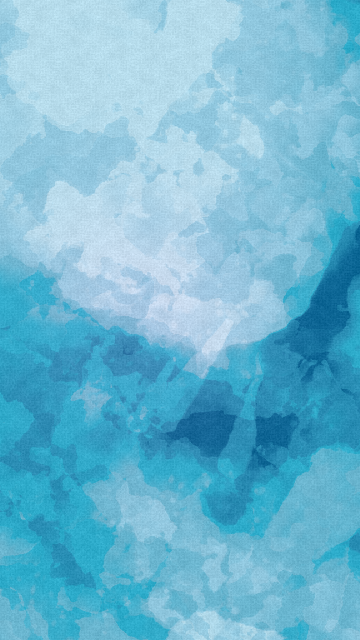
Reproduce this texture procedurally as a WebGL 1 fragment shader.

```glsl
precision highp float;
// Watercolour wash: pale blue sky over a dark diagonal fold and a cyan pool.
// One tone field is built from layered sines, ragged stains, strokes and
// cellular drops, then coloured through a six-step ramp with paper grain.
uniform vec2 u_resolution;

float hash(vec2 p) {
  return fract(sin(dot(p, vec2(127.1, 311.7))) * 43758.5);
}

// Layered, rotated sines: roughly -0.7 to 0.7
float wash(vec2 p) {
  float sum = 0.0, amp = 0.5;
  for (int i = 0; i < 7; i++) {
    sum += amp * sin(p.x + 1.4 * sin(p.y * 0.8)) * cos(p.y + sin(p.x * 0.6));
    p = mat2(1.5, 1.1, -1.1, 1.5) * p + 3.7;
    amp *= 0.53;
  }
  return sum;
}

// Cellular noise: distance to the nearest point and that point's random id
vec2 cells(vec2 p) {
  vec2 base = floor(p), best = vec2(9.0, 0.0);
  for (int y = -1; y <= 1; y++) {
    for (int x = -1; x <= 1; x++) {
      vec2 c = base + vec2(float(x), float(y));
      float d = length(c + 0.2 + 0.6 * vec2(hash(c), hash(c + 41.0)) - p);
      if (d < best.x) best = vec2(d, hash(c + 83.0));
    }
  }
  return best;
}

// Distance to a stroke from a to b whose radius runs from ra to rb
float stroke(vec2 p, vec2 a, vec2 b, float ra, float rb) {
  vec2 ab = b - a;
  float h = clamp(dot(p - a, ab) / dot(ab, ab), 0.0, 1.0);
  return length(p - a - ab * h) - mix(ra, rb, h);
}

float ink(float d) { return smoothstep(0.005, -0.005, d); }

vec3 ramp(float t) {
  vec3 c = mix(vec3(0.04, 0.40, 0.58), vec3(0.15, 0.55, 0.70), smoothstep(0.03, 0.17, t));
  c = mix(c, vec3(0.17, 0.67, 0.79), smoothstep(0.20, 0.36, t));
  c = mix(c, vec3(0.41, 0.71, 0.81), smoothstep(0.40, 0.54, t));
  c = mix(c, vec3(0.56, 0.78, 0.87), smoothstep(0.56, 0.72, t));
  return mix(c, vec3(0.71, 0.86, 0.92), smoothstep(0.75, 0.92, t));
}

void main() {
  vec2 p = gl_FragCoord.xy / u_resolution.x;
  float cloud = wash(p * 6.0);
  vec2 rag = vec2(wash(p * 17.0), wash(p * 17.0 + 9.0));
  vec2 q = p + 0.045 * rag;
  vec2 soft = p + 0.02 * rag;

  // Cyan pool, lighter at the foot, under a pale upper mass
  float tone = 0.36 + 0.16 * cloud + 0.2 * smoothstep(0.5, 0.0, p.y);
  float reach = length((q - vec2(0.32, 1.5)) * vec2(0.95, 0.95)) + 0.1 * cloud;
  tone = mix(tone, 0.92 - 0.3 * reach + 0.12 * cloud, smoothstep(0.8, 0.5, reach));

  // Dark folds meeting below the centre
  float fold = min(stroke(q, vec2(0.0, 0.98), vec2(0.62, 0.58), 0.09, 0.1),
                   stroke(q, vec2(0.66, 0.5), vec2(0.98, 1.1), 0.11, 0.06));
  fold = min(fold, stroke(q, vec2(0.62, 0.6), vec2(0.63, 0.36), 0.07, 0.04));
  tone -= 0.17 * smoothstep(0.14, -0.08, fold + 0.1 * cloud) + 0.1 * ink(fold);

  // Round, translucent central stain with a faint rim
  float disc = length(soft - vec2(0.62, 1.1)) - 0.29;
  tone = mix(tone, max(tone, 0.6 + 0.1 * cloud), 0.8 * ink(disc));
  tone += 0.05 * exp(-abs(disc) * 180.0);

  // Overlapping hard-edged washes
  for (int i = 0; i < 5; i++) {
    float k = float(i);
    float field = wash(p * (4.0 + 1.3 * k) + k * vec2(7.3, 4.1)) - 0.13;
    float side = mod(k, 2.0) * 2.0 - 1.0;
    tone += side * 0.09 * (smoothstep(-0.02, 0.02, field) - 0.35);
    tone += 0.02 * exp(-abs(field) * 45.0);
  }

  // Brushed streaks and drips
  float streak = stroke(soft, vec2(0.55, 1.72), vec2(0.40, 1.41), 0.09, 0.012);
  streak = min(streak, stroke(soft, vec2(0.64, 0.88), vec2(0.46, 0.62), 0.013, 0.05));
  streak = min(streak, stroke(soft, vec2(0.49, 0.78), vec2(0.38, 0.60), 0.006, 0.035));
  streak = min(streak, stroke(soft, vec2(0.72, 0.79), vec2(0.65, 0.48), 0.006, 0.04));
  streak = min(streak, stroke(q, vec2(0.16, 1.2), vec2(0.48, 0.98), 0.05, 0.02));
  tone += 0.17 * ink(streak);

  // Splashed blooms on the right and at the foot
  float bloom = stroke(q, vec2(0.79, 1.21), vec2(0.76, 1.09), 0.07, 0.02);
  bloom = min(bloom, stroke(q, vec2(0.8, 1.17), vec2(0.93, 1.19), 0.05, 0.02));
  bloom = min(bloom, stroke(q, vec2(0.53, 0.26), vec2(0.6, 0.04), 0.09, 0.06));
  bloom = min(bloom, stroke(q, vec2(0.64, 0.13), vec2(0.95, 0.42), 0.03, 0.13));
  tone = mix(tone, max(tone + 0.06, 0.51 + 0.12 * cloud), 0.9 * ink(bloom));
  float foot = stroke(q, vec2(0.54, 0.0), vec2(0.78, 0.0), 0.06, 0.03);
  tone += 0.22 * ink(foot);

  // Drops in two sizes
  for (int i = 0; i < 2; i++) {
    float size = 13.0 + 25.0 * float(i);
    vec2 drop = cells(soft * size + 5.0);
    float d = (drop.x - 0.35 * drop.y) / size;
    tone += 0.06 * step(0.72, drop.y) * ink(d) * smoothstep(-0.1, 0.4, cloud);
  }

  // Greyer fold near the centre, then paper grain
  vec3 color = ramp(clamp(tone, 0.0, 1.0));
  color += vec3(0.09, 0.0, 0.02) * exp(-8.0 * dot(p - vec2(0.4, 0.85), p - vec2(0.4, 0.85)));
  float grain = 0.5 * (cells(p * 130.0).x - 0.4) + 0.4 * (hash(floor(p * 288.0)) - 0.5);
  color += 0.11 * grain + 0.025 * wash(p * 60.0);
  gl_FragColor = vec4(clamp(color, 0.0, 1.0), 1.0);
}
```
